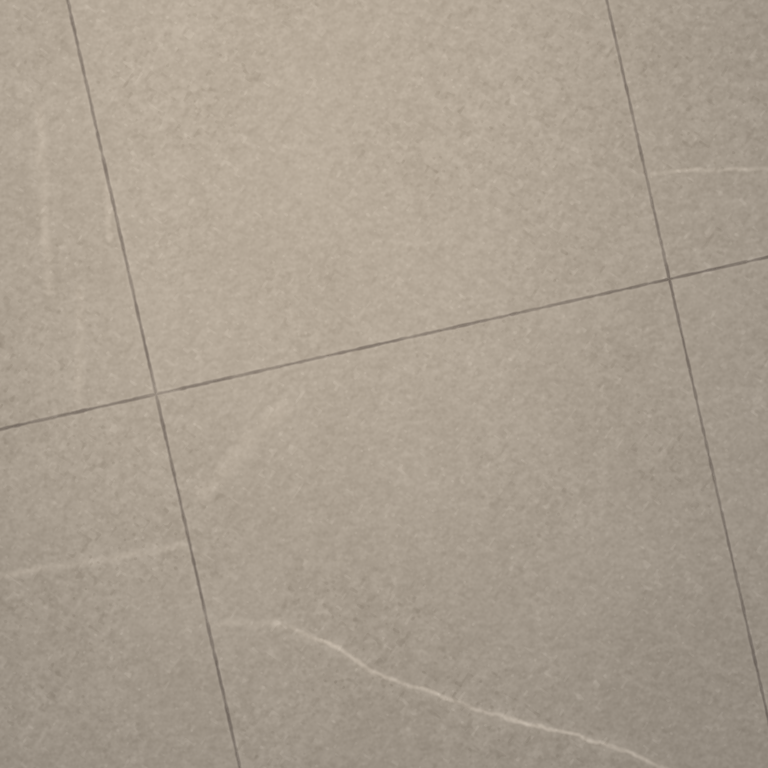
This texture is drawn by a Shadertoy shader. Its source:

```glsl
// Large matte stone floor tiles on a tilted grid, with thin joints, grain and pale veins.

float hash(vec2 p) {
    vec3 q = fract(p.xyx * 0.1031);
    q += dot(q, q.yzx + 33.33);
    return fract((q.x + q.y) * q.z);
}

float noise(vec2 p) {
    vec2 i = floor(p), f = fract(p);
    f = f * f * (3.0 - 2.0 * f);
    return mix(mix(hash(i), hash(i + vec2(1, 0)), f.x),
               mix(hash(i + vec2(0, 1)), hash(i + vec2(1, 1)), f.x), f.y);
}

// Each octave is rotated to hide the noise lattice
float fbm(vec2 p) {
    float sum = 0.0, amp = 0.5;
    for (int i = 0; i < 4; i++) {
        sum += amp * noise(p);
        p = mat2(1.6, 1.2, -1.2, 1.6) * p + 17.3;
        amp *= 0.5;
    }
    return sum;
}

float segmentDistance(vec2 p, vec2 a, vec2 b) {
    vec2 d = b - a;
    return length(p - a - d * clamp(dot(p - a, d) / dot(d, d), 0.0, 1.0));
}

// Soft mineral streak of uneven strength
float streak(vec2 p, vec2 a, vec2 b, float width) {
    float line = 1.0 - smoothstep(0.0, width, segmentDistance(p, a, b));
    return line * (0.35 + 0.9 * noise(p * 60.0));
}

void mainImage(out vec4 fragColor, in vec2 fragCoord) {
    vec2 uv = fragCoord / iResolution.y;
    float pixel = 1.0 / iResolution.y;

    // Tilted square grid
    vec2 grid = vec2(uv.x + 0.2245 * uv.y - 0.3125, uv.y - 0.2245 * uv.x - 0.441) / 0.702;
    vec2 tile = floor(grid);

    // Light falling off from the upper middle
    float falloff = length((uv - vec2(0.36, 0.86)) * vec2(0.9, 0.75));
    vec3 color = mix(vec3(0.722, 0.672, 0.607), vec3(0.56, 0.527, 0.485),
                     smoothstep(0.05, 1.0, falloff));
    color += 0.01 * (hash(tile + 7.0) - 0.5);

    // Cloudy tone, then fine irregular grain with pale and dark flecks
    vec2 stone = mat2(0.83, 0.56, -0.56, 0.83) * uv + tile * 3.7 + 20.0;
    color += 0.03 * (fbm(stone * 8.0) - 0.47);
    float rough = smoothstep(0.3, 0.65, fbm(stone * 7.0 + 5.0));
    float speckle = fbm(stone * 105.0) - 0.47;
    float relief = noise(stone * 190.0) - noise(stone * 190.0 + vec2(0.6, -0.5));
    color += (0.055 + 0.025 * rough) * speckle + 0.025 * relief;
    color += 0.028 * (noise(stone * 290.0 + 3.0) - 0.5);
    color -= 0.035 * rough * smoothstep(0.7, 0.95, noise(stone * 160.0 + 9.0));
    color += 0.03 * smoothstep(0.78, 0.98, noise(stone * 150.0 + 31.0));

    // Long pale vein, narrowing and fading along its length
    vec2 wobble = vec2(fbm(uv * 30.0), fbm(uv * 30.0 + 40.0)) - 0.47;
    vec2 p = uv + 0.013 * wobble;
    vec2 vein[6] = vec2[6](vec2(0.36, 0.187), vec2(0.443, 0.154), vec2(0.485, 0.124),
                          vec2(0.62, 0.075), vec2(0.78, 0.035), vec2(0.88, -0.005));
    float d = 1.0;
    for (int i = 0; i < 5; i++) d = min(d, segmentDistance(p, vein[i], vein[i + 1]));
    float core = 1.0 - smoothstep(0.0, 0.0035 + pixel, d);
    float pale = core * (0.45 + 0.6 * noise(uv * 40.0)) * smoothstep(0.34, 0.42, uv.x);
    pale += 0.14 * (1.0 - smoothstep(0.0, 0.016, d));

    // Fainter streaks
    pale += 0.6 * streak(p, vec2(0.848, 0.776), vec2(1.02, 0.779), 0.0045);
    pale += 0.4 * streak(p, vec2(-0.02, 0.246), vec2(0.238, 0.289), 0.008);
    pale += 0.35 * streak(p, vec2(0.26, 0.36), vec2(0.365, 0.466), 0.02);
    pale += 0.3 * streak(p, vec2(0.29, 0.185), vec2(0.36, 0.187), 0.008);
    pale += 0.35 * streak(p, vec2(0.052, 0.857), vec2(0.062, 0.62), 0.01);
    pale += 0.35 * streak(p, vec2(0.104, 0.62), vec2(0.104, 0.48), 0.01);
    pale += 0.35 * streak(p, vec2(0.137, 0.77), vec2(0.143, 0.69), 0.008);
    color += vec3(0.125, 0.12, 0.115) * pale;

    // Thin soft joints, uneven in depth and finer toward the right
    vec2 edge = abs(grid - round(grid)) * 0.685;
    float joint = min(edge.x, edge.y) + 0.0012 * (noise(uv * 130.0) - 0.5);
    color += 0.012 * (1.0 - smoothstep(0.002, 0.008, joint));
    float gap = 1.0 - smoothstep(0.0002, 0.0024 - 0.0005 * uv.x + pixel, joint);
    float depth = 0.7 + 0.45 * (noise(uv * 45.0) - 0.3);
    color = mix(color, color * vec3(0.70, 0.685, 0.69), gap * depth);

    fragColor = vec4(color, 1.0);
}
```
